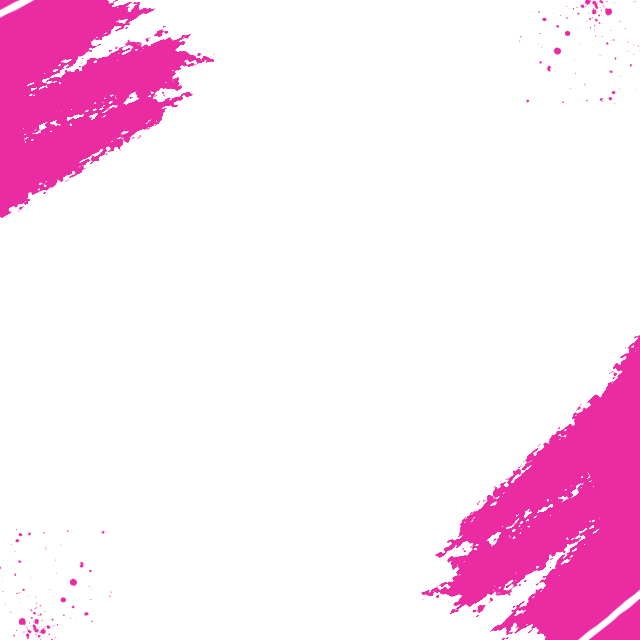
Reproduce this background procedurally as a Shadertoy shader.

```glsl
// Two ragged pink dry-brush strokes and two paint splatters in the corners of a white sheet.

const float UNITS = 768.0; // drawing units across the canvas, y pointing down
const vec3 PAPER = vec3(1.0);
const vec3 PINK = vec3(0.92, 0.17, 0.63);

// Outline of one brush stroke, clockwise from its lower left
const int CORNERS = 22;
const vec2 OUTLINE[CORNERS] = vec2[](
    vec2(-80, 330), vec2(-80, -320), vec2(136, 5), vec2(170, 2),
    vec2(152, 11), vec2(184, 12), vec2(122, 46), vec2(54, 97),
    vec2(150, 60), vec2(200, 41), vec2(221, 46), vec2(212, 60),
    vec2(248, 71), vec2(205, 84), vec2(214, 103), vec2(130, 124),
    vec2(233, 115), vec2(196, 133), vec2(190, 145), vec2(100, 198),
    vec2(66, 220), vec2(0, 257));

// Largest drops of a splatter: centre and radius
const int BLOTS = 9;
const vec3 BLOT[BLOTS] = vec3[](
    vec3(669, 61, 4.0), vec3(681, 40, 3.2), vec3(730, 14, 4.2),
    vec3(713, 14, 2.8), vec3(705, 2, 3.0), vec3(659, 84, 1.6),
    vec3(633, 121, 1.5), vec3(733, 86, 1.6), vec3(722, 119, 1.6));

float hash(vec2 p) {
    vec3 q = fract(vec3(p.xyx) * 0.1031);
    q += dot(q, q.yzx + 33.33);
    return fract((q.x + q.y) * q.z);
}

float noise(vec2 p) {
    vec2 i = floor(p), f = fract(p);
    f = f * f * (3.0 - 2.0 * f);
    float low = mix(hash(i), hash(i + vec2(1, 0)), f.x);
    float high = mix(hash(i + vec2(0, 1)), hash(i + vec2(1, 1)), f.x);
    return mix(low, high, f.y);
}

vec2 rotate(vec2 v, float angle) {
    float c = cos(angle), s = sin(angle);
    return vec2(c * v.x + s * v.y, c * v.y - s * v.x);
}

float segmentDistance(vec2 p, vec2 a, vec2 b) {
    vec2 e = b - a;
    return length(p - a - e * clamp(dot(p - a, e) / dot(e, e), 0.0, 1.0));
}

// Signed distance to the outline, negative inside
float outlineDistance(vec2 p) {
    float nearest = 1e5, side = 1.0;
    for (int i = 0; i < CORNERS; i++) {
        vec2 a = OUTLINE[i], b = OUTLINE[(i + 1) % CORNERS];
        nearest = min(nearest, segmentDistance(p, a, b));
        bool crosses = (a.y > p.y) != (b.y > p.y);
        if (crosses && p.x < a.x + (b.x - a.x) * (p.y - a.y) / (b.y - a.y)) side = -side;
    }
    return side * nearest;
}

float strokeCover(vec2 p, float pixel) {
    float d = outlineDistance(p);
    if (d > 20.0) return 0.0;

    // Bristle grain runs along the stroke and frays its edges
    vec2 grain = rotate(p, -0.42) + 400.0;
    float coarse = noise(grain * vec2(0.07, 0.19));
    float fine = noise(grain * vec2(0.24, 0.42) + 71.0);
    d += 13.0 * (coarse - 0.5) + 13.0 * (fine - 0.5);

    // Broken dry tracks
    float track = min(segmentDistance(p, vec2(36, 163), vec2(140, 122)),
                      segmentDistance(p, vec2(36, 107), vec2(75, 83)));
    d = max(d, 30.0 * (fine - 0.58) + 6.0 * (coarse - 0.5) - track);

    // Clean gap left by the bristles
    float gap = segmentDistance(p, vec2(-20, 27), vec2(90, -29));
    d = max(d, 4.0 + 1.5 * (coarse - 0.5) - gap);
    return 1.0 - smoothstep(-pixel, pixel, d);
}

float dropCover(vec2 p, vec2 centre, float radius, float pixel) {
    float d = length(p - centre) - radius;
    return 1.0 - smoothstep(-0.7 * pixel, 0.7 * pixel, d);
}

float splatterCover(vec2 p, float pixel) {
    vec2 heart = vec2(715, 6);
    if (length(p - heart) > 160.0) return 0.0;
    float cover = 0.0;
    vec2 wobbly = p + 1.4 * (vec2(noise(p * 0.3), noise(p * 0.3 + 50.0)) - 0.5);
    for (int i = 0; i < BLOTS; i++)
        cover = max(cover, dropCover(wobbly, BLOT[i].xy, BLOT[i].z, pixel));

    // Fine spray, densest at the heart
    for (int i = 0; i < 190; i++) {
        float k = float(i);
        float angle = 6.2832 * hash(vec2(k, 3.0));
        float reach = 125.0 * pow(hash(vec2(k, 17.0)), 1.4);
        float radius = mix(0.3, 2.3, pow(hash(vec2(k, 41.0)), 4.0));
        vec2 centre = heart + reach * vec2(cos(angle), sin(angle));
        cover = max(cover, dropCover(wobbly, centre, radius, pixel));
    }
    return cover;
}

void mainImage(out vec4 fragColor, in vec2 fragCoord) {
    vec2 uv = fragCoord / iResolution.xy;
    vec2 p = UNITS * vec2(uv.x, 1.0 - uv.y);
    float pixel = UNITS / iResolution.y;

    // The lower right stroke is the upper left one turned about its tip
    vec2 turned = vec2(248, 71) + rotate(p - vec2(515, 712), 2.927);
    float paint = max(strokeCover(p, pixel), strokeCover(turned, pixel));
    paint = max(paint, splatterCover(p, pixel));
    paint = max(paint, splatterCover(vec2(757, 760) - p, pixel));
    fragColor = vec4(mix(PAPER, PINK, paint), 1.0);
}
```
